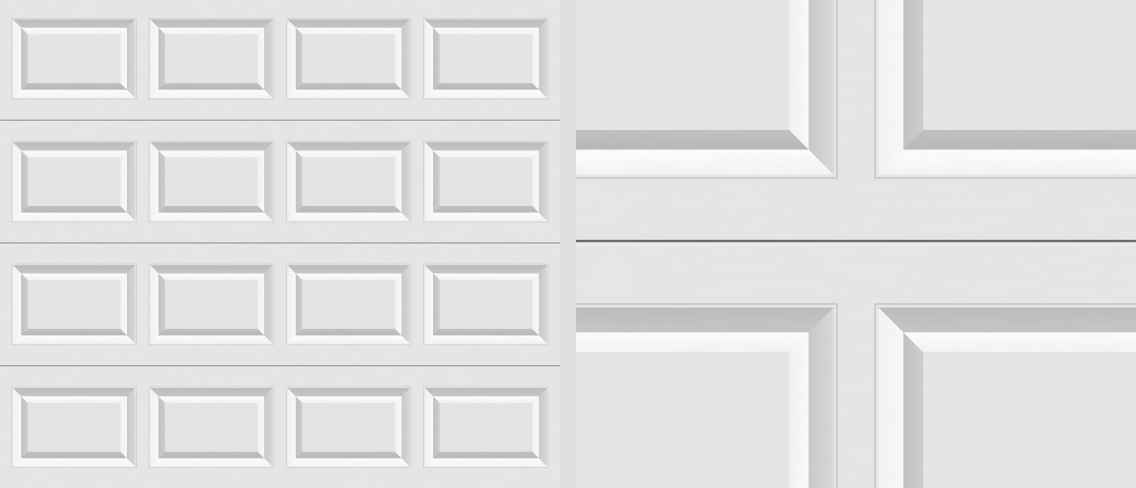
Left, the full canvas; right, a detail of the centre.
A WebGL 1 fragment shader for this pattern:

```glsl
precision highp float;
// White sectional door: a 4 by 4 grid of raised, mitred panels with dark section seams and faint grain.

uniform vec2 u_resolution;

// Lengths are fractions of the canvas width.
#define PITCH vec2(0.2452, 0.2194)
#define GRID_ORIGIN vec2(0.0096, -0.0013)
#define PANEL_HALF vec2(0.1113, 0.0722)
#define LIP 0.0021
#define OUTER_BEVEL 0.0169
#define INNER_BEVEL 0.0286
#define SEAM_WIDTH 0.0014
#define SEAM_TONE 0.42
#define BASE_TONE 0.898
#define GRAIN_AMOUNT 0.012

float hash(vec2 p) {
  vec3 h = fract(vec3(p.xyx) * 0.1031);
  h += dot(h, h.yzx + 33.33);
  return fract((h.x + h.y) * h.z);
}

float noise(vec2 p) {
  vec2 i = floor(p);
  vec2 f = fract(p);
  f = f * f * (3.0 - 2.0 * f);
  float low = mix(hash(i), hash(i + vec2(1.0, 0.0)), f.x);
  float high = mix(hash(i + vec2(0.0, 1.0)), hash(i + 1.0), f.x);
  return mix(low, high, f.y);
}

// Antialiased step: 0 before the edge, 1 after it.
float cover(float edge, float x, float px) {
  return clamp((x - edge) / px + 0.5, 0.0, 1.0);
}

float line(float dist, float width, float px) {
  return clamp((0.5 * width - abs(dist)) / px + 0.5, 0.0, 1.0);
}

float panelTone(vec2 q, float px) {
  vec2 inset = PANEL_HALF - abs(q);
  float depth = min(inset.x, inset.y);
  float horizontal = cover(0.0, inset.x - inset.y, 1.4 * px);
  float right = step(0.0, q.x);
  float top = step(0.0, q.y);

  // Light comes from below left on the outer slope and is reversed on the inner one.
  float slope = clamp((depth - LIP) / (OUTER_BEVEL - LIP), 0.0, 1.0);
  float rise = clamp((depth - OUTER_BEVEL) / (INNER_BEVEL - OUTER_BEVEL), 0.0, 1.0);
  float outerSide = mix(mix(0.945, 0.97, slope), mix(0.845, 0.785, slope), right);
  float outerLevel = mix(mix(0.955, 0.985, slope), mix(0.735, 0.775, slope), top);
  float innerSide = mix(mix(0.755, 0.805, rise), mix(0.975, 0.945, rise), right);
  float innerLevel = mix(mix(0.72, 0.755, rise), mix(0.985, 0.95, rise), top);

  float tone = BASE_TONE;
  tone = mix(tone, mix(outerSide, outerLevel, horizontal), cover(LIP, depth, px));
  tone = mix(tone, mix(innerSide, innerLevel, horizontal), cover(OUTER_BEVEL, depth, px));
  tone = mix(tone, BASE_TONE - 0.004, cover(INNER_BEVEL, depth, px));

  // Thin embossed outline around the panel.
  return mix(tone, 0.78, 0.8 * line(depth, 0.0012, px));
}

void main() {
  float px = 1.0 / u_resolution.x;
  vec2 p = gl_FragCoord.xy * px;
  vec2 cell = (p - GRID_ORIGIN) / PITCH;
  vec2 q = (fract(cell) - 0.5) * PITCH;

  float tone = panelTone(q, px);

  // Horizontal grain pressed into the surface.
  float grain = 0.6 * noise(p * vec2(45.0, 420.0)) + 0.4 * noise(p * vec2(150.0, 700.0));
  tone += GRAIN_AMOUNT * (grain - 0.5);

  // Seam between sections, with a highlight on the edge just below it.
  float toSeam = 0.5 * PITCH.y - abs(q.y);
  float below = step(0.0, q.y);
  tone = mix(tone, 0.94, 0.7 * below * line(toSeam - 0.0022, 0.0018, px));
  tone = mix(tone, SEAM_TONE, line(toSeam, SEAM_WIDTH, px));

  gl_FragColor = vec4(vec3(clamp(tone, 0.0, 1.0)), 1.0);
}
```
